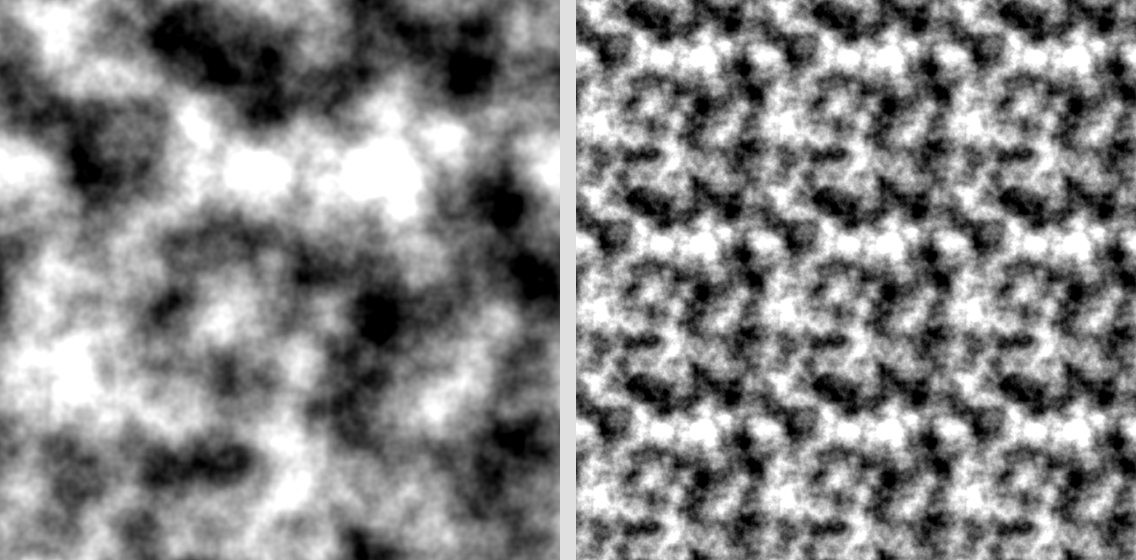
Left, the tile; right, the same tile 3 across and 3 down.
A three.js fragment shader for this texture:

```glsl
// Seamless grey cloud texture: wrapping fractal gradient noise
#define BASE_CELLS 5.0   // whole noise cells across the tile
#define OCTAVES 5
#define GAIN 0.5         // amplitude ratio between octaves
#define CONTRAST 1.22
#define MID_GREY 0.523
#define SEED 17.0

varying vec2 vUv;

const float TAU = 6.28318;

float hash(vec2 cell, float seed) {
  vec3 p = fract((cell.xyx + seed) * vec3(0.1031, 0.1030, 0.0973));
  p += dot(p, p.yzx + 33.33);
  return fract((p.x + p.y) * p.z);
}

// Unit gradient at a lattice corner, wrapped to the period
vec2 cornerGradient(vec2 corner, float period, float seed) {
  float angle = TAU * hash(mod(corner, period), seed);
  return vec2(cos(angle), sin(angle));
}

// Gradient noise that repeats every period cells
float gradientNoise(vec2 p, float period, float seed) {
  vec2 cell = floor(p);
  vec2 f = p - cell;
  vec2 fade = f * f * f * (f * (f * 6.0 - 15.0) + 10.0);
  vec2 e = vec2(1.0, 0.0);
  float bottomLeft = dot(cornerGradient(cell, period, seed), f);
  float bottomRight = dot(cornerGradient(cell + e.xy, period, seed), f - e.xy);
  float topLeft = dot(cornerGradient(cell + e.yx, period, seed), f - e.yx);
  float topRight = dot(cornerGradient(cell + e.xx, period, seed), f - e.xx);
  return mix(mix(bottomLeft, bottomRight, fade.x),
             mix(topLeft, topRight, fade.x), fade.y);
}

// Octaves double in whole cells; each is shifted so the lattices do not align
float cloudNoise(vec2 uv) {
  float sum = 0.0;
  float amplitude = 1.0;
  float cells = BASE_CELLS;
  for (int i = 0; i < OCTAVES; i++) {
    float octave = float(i);
    vec2 shift = octave * vec2(0.37, 0.61);
    sum += amplitude * gradientNoise(uv * cells + shift, cells, SEED + 31.7 * octave);
    amplitude *= GAIN;
    cells *= 2.0;
  }
  return sum;
}

void main() {
  float grey = clamp(MID_GREY + CONTRAST * cloudNoise(vUv), 0.0, 1.0);
  gl_FragColor = vec4(vec3(grey), 1.0);
}
```
